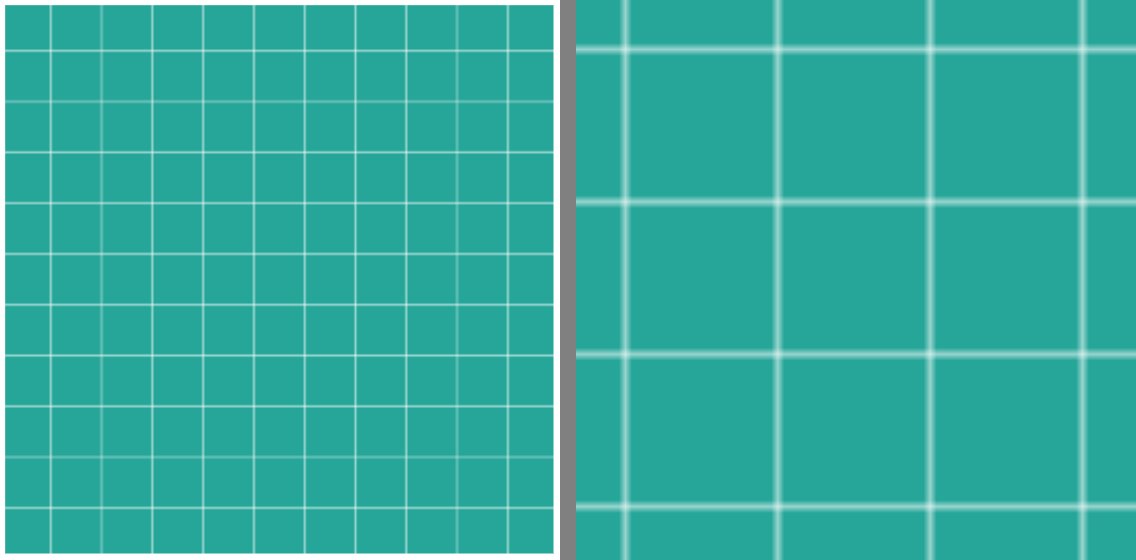
Left, the full canvas; right, a detail of the centre.
A Shadertoy shader for this pattern:

```glsl
#define TEAL vec3(0.15, 0.65, 0.60)
#define WHITE vec3(1.0)
#define CENTRE vec2(0.4988, 0.5012)
#define PANEL_HALF 0.4896
#define PANEL_SOFT 0.0012
#define PITCH 0.0907
#define LINE_HALF 0.0038
#define LINE_ALPHA 0.52
#define FAINT_ALPHA 0.29
#define FAINT_WIDEN 1.2
#define FAINT_RANK 3.5

// Opacity of the rules crossing one axis; p is the offset from the centre
float ruleAlpha(float p, float pixel) {
    float cell = p / PITCH;
    float rank = floor(cell) + 0.5;
    float dist = abs(cell - rank) * PITCH;

    // One rule on each side of the centre is paler and broader
    bool faint = abs(abs(rank) - FAINT_RANK) < 0.25;
    float halfWidth = LINE_HALF * (faint ? FAINT_WIDEN : 1.0);
    float peak = faint ? FAINT_ALPHA : LINE_ALPHA;

    // Soft tent profile, never narrower than a pixel
    float spread = max(halfWidth, pixel);
    return peak * (halfWidth / spread) * max(0.0, 1.0 - dist / spread);
}

// Coverage of the square panel
float panelMask(vec2 p, float pixel) {
    float dist = max(abs(p.x), abs(p.y)) - PANEL_HALF;
    float soft = max(PANEL_SOFT, 0.75 * pixel);
    return 1.0 - smoothstep(-soft, soft, dist);
}

void mainImage(out vec4 fragColor, in vec2 fragCoord) {
    vec2 p = fragCoord / iResolution.xy - CENTRE;
    float pixel = 1.0 / min(iResolution.x, iResolution.y);

    // Translucent rules stack, so crossings are brighter
    float across = ruleAlpha(p.y, pixel);
    float down = ruleAlpha(p.x, pixel);
    float rules = 1.0 - (1.0 - across) * (1.0 - down);

    vec3 panel = mix(TEAL, WHITE, rules);
    fragColor = vec4(mix(WHITE, panel, panelMask(p, pixel)), 1.0);
}
```
